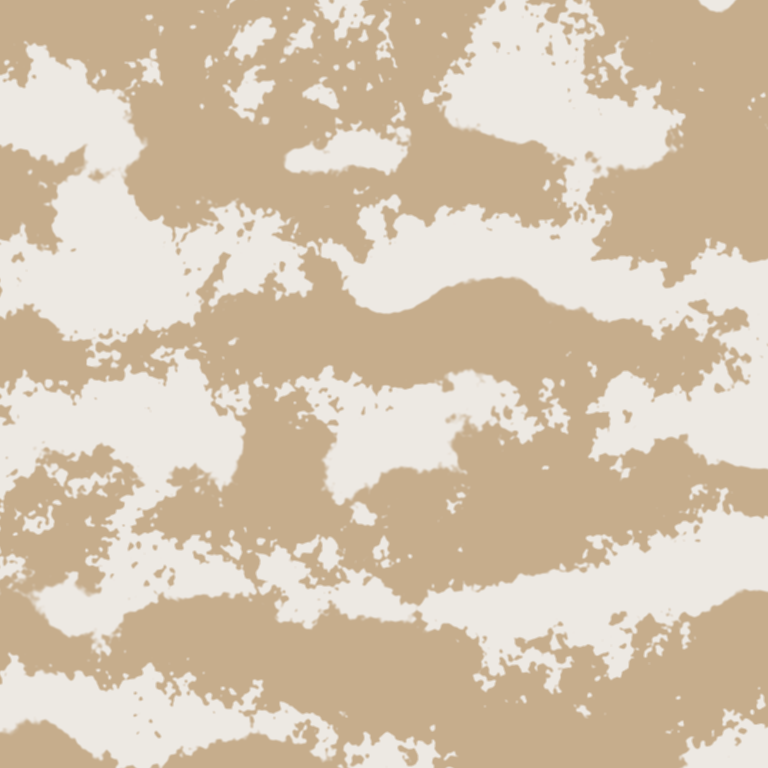
A Shadertoy shader for this pattern:

```glsl
// Cream cloud-like patches in loose horizontal rows on tan, with ragged, speckled edges.

vec2 hash22(vec2 p) {
    vec3 q = fract(p.xyx * vec3(0.1031, 0.1030, 0.0973));
    q += dot(q, q.yzx + 33.33);
    return fract((q.xx + q.yz) * q.zy);
}

float cornerSlope(vec2 cell, vec2 offset) {
    return dot(hash22(cell) * 2.0 - 1.0, offset);
}

// Gradient noise, roughly -0.6 to 0.6
float noise(vec2 p) {
    vec2 i = floor(p), f = p - i;
    vec2 u = f * f * f * (f * (f * 6.0 - 15.0) + 10.0);
    vec2 e = vec2(1.0, 0.0);
    float low = mix(cornerSlope(i, f), cornerSlope(i + e.xy, f - e.xy), u.x);
    float high = mix(cornerSlope(i + e.yx, f - e.yx), cornerSlope(i + e.xx, f - e.xx), u.x);
    return mix(low, high, u.y);
}

// Fine grain that breaks up the outlines
float grain(vec2 p) {
    float sum = 0.0, amplitude = 1.0;
    for (int k = 0; k < 4; k++) {
        sum += amplitude * noise(p);
        p = mat2(0.8, 0.6, -0.6, 0.8) * p * 1.8 + 17.3;
        amplitude *= 0.8;
    }
    return sum;
}

// Positive inside a cream patch, negative on the tan ground
float patchField(vec2 p) {
    vec2 warp = vec2(noise(p * 5.0 + 41.0), noise(p * 5.0 + 83.0));
    vec2 q = p + 0.06 * warp;

    // Wavering rows, broken into wide islands
    float phase = 31.4 * q.y + 3.0 * noise(q * vec2(2.0, 1.5) + 7.0);
    float field = 0.25 * sin(phase) - 0.145;
    field += 1.4 * noise(q * vec2(3.5, 6.5) + 23.0);

    // Smaller islands and notches
    field += 0.35 * noise(q * vec2(10.0, 12.0) + 97.0);

    // Rounded bulges meeting in cusps
    field += 0.6 * abs(noise(q * vec2(8.0, 6.0) + 59.0));

    // Upper edges are ragged, lower edges mostly smooth
    float ragged = smoothstep(-0.25, 0.35, noise(p * 4.5 + 131.0) - 0.17 * cos(phase) + 0.08);
    return field + mix(0.07, 0.62, ragged) * grain(p * 23.0 + 211.0);
}

void mainImage(out vec4 fragColor, in vec2 fragCoord) {
    vec3 tanGround = vec3(0.776, 0.678, 0.549);
    vec3 cream = vec3(0.93, 0.914, 0.892);
    vec2 p = fragCoord / iResolution.y;

    // Average nearby samples for a soft edge
    float cover = 0.0;
    for (int j = -1; j <= 1; j++)
        for (int i = -1; i <= 1; i++)
            cover += smoothstep(-0.03, 0.012, patchField(p + 0.0011 * vec2(i, j)));

    fragColor = vec4(mix(tanGround, cream, cover / 9.0), 1.0);
}
```
